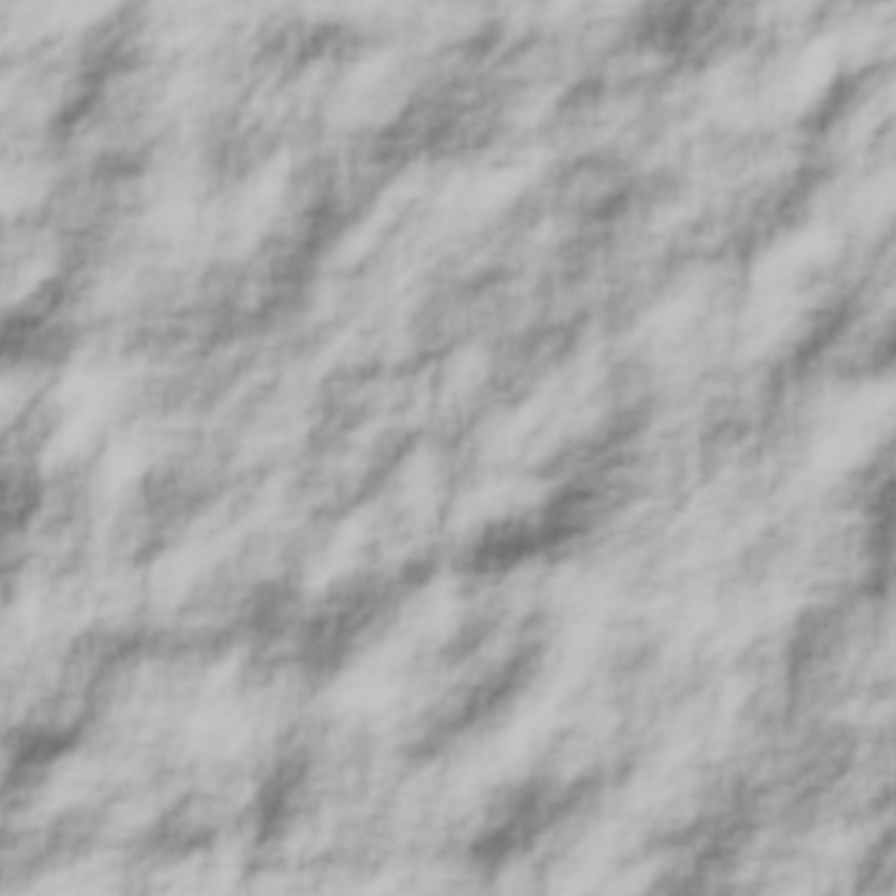
Reproduce this texture procedurally as a three.js fragment shader.

```glsl
varying vec2 vUv;

const float BASE_CELLS   = 9.0;     // coarsest cells across the canvas
const int   OCTAVES      = 6;
const float OCTAVE_GAIN  = 0.34;
const float WARP_CELLS   = 5.0;
const float WARP_AMOUNT  = 0.03;
const vec2  TO_LIGHT     = vec2(-0.7071, 0.7071);
const float SLOPE_STEP   = 0.005;
const float SLOPE_SPREAD = 0.5;     // typical slope, scales relief to unit spread
const float SOFT_LIMIT   = 0.05;    // rounds off extreme relief
const float MID_TONE     = 0.664;
const float CONTRAST     = 0.061;
const float SHADOW_BIAS  = 0.009;   // deepens shadows, flattens highlights
const vec3  TINT         = vec3(0.0, 0.01, 0.002);

// Random value of a lattice cell, wrapped so the unit square tiles
float cellValue(vec2 cell, float cells, float seed) {
  cell = mod(cell, cells);
  vec3 h = fract(vec3(cell.xyx + seed * 17.31) * vec3(0.1031, 0.1030, 0.0973));
  h += dot(h, h.yzx + 33.33);
  return fract((h.x + h.y) * h.z);
}

float valueNoise(vec2 p, float cells, float seed) {
  p = p * cells + seed * vec2(0.37, 0.61);
  vec2 cell = floor(p);
  vec2 f = p - cell;
  vec2 s = f * f * (3.0 - 2.0 * f);
  float low = mix(cellValue(cell, cells, seed),
                  cellValue(cell + vec2(1.0, 0.0), cells, seed), s.x);
  float high = mix(cellValue(cell + vec2(0.0, 1.0), cells, seed),
                   cellValue(cell + 1.0, cells, seed), s.x);
  return mix(low, high, s.y);
}

// Warped fractal height field
float height(vec2 p) {
  p += WARP_AMOUNT * vec2(valueNoise(p, WARP_CELLS, 11.0),
                          valueNoise(p, WARP_CELLS, 12.0));
  float sum = 0.0;
  float amplitude = 1.0;
  float cells = BASE_CELLS;
  for (int i = 0; i < OCTAVES; i++) {
    sum += amplitude * valueNoise(p, cells, float(i) + 1.0);
    amplitude *= OCTAVE_GAIN;
    cells *= 2.0;
  }
  return sum;
}

void main() {
  // Relief from the slope facing the light at upper left
  vec2 stepToLight = SLOPE_STEP * TO_LIGHT;
  float slope = (height(vUv - stepToLight) - height(vUv + stepToLight))
              / (2.0 * SLOPE_STEP * BASE_CELLS);
  float relief = slope / SLOPE_SPREAD;
  relief /= sqrt(1.0 + SOFT_LIMIT * relief * relief);

  // Skewed tone curve
  float tone = MID_TONE + CONTRAST * relief - SHADOW_BIAS * relief * relief;
  gl_FragColor = vec4(vec3(tone) + TINT, 1.0);
}
```
